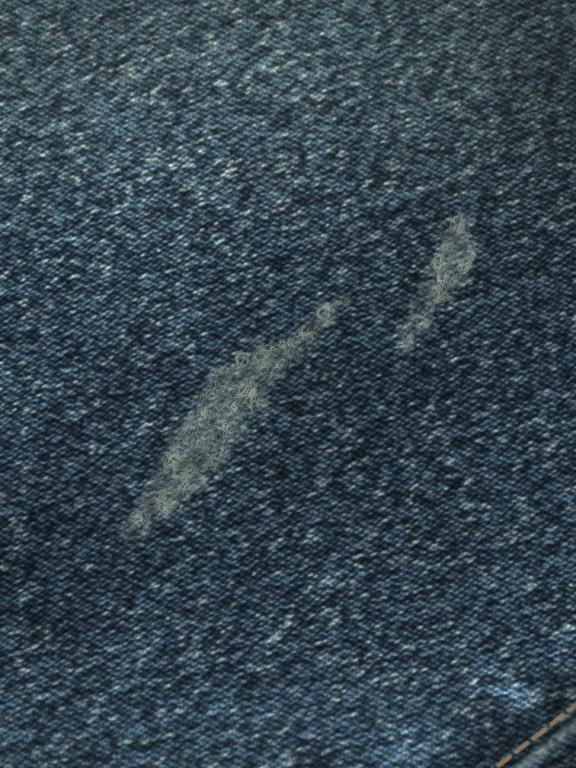
This texture is drawn by a Shadertoy shader. Its source:

```glsl
// Worn blue denim seen at a slant: a sheared lattice of thread bumps forms the twill,
// tapered capsules roughened by gradient noise form two frayed patches, and a
// stitched seam crosses the lower right corner. Units: canvas height = 1.
const vec3 GAP_COLOR = vec3(0.05, 0.075, 0.105);
const vec3 THREAD_COLOR = vec3(0.30, 0.405, 0.475);
const vec3 SLUB_COLOR = vec3(0.62, 0.71, 0.69);
const vec3 FUZZ_COLOR = vec3(0.40, 0.46, 0.44);
const vec3 FIBRE_COLOR = vec3(0.66, 0.70, 0.63);
const vec3 STITCH_COLOR = vec3(0.58, 0.48, 0.36);
const mat2 LATTICE = mat2(0.0062, -0.0030, 0.0066, 0.0058); // steps along and across ribs
const vec2 THREAD_SIZE = vec2(0.0035, 0.0017);
const float THREAD_ANGLE = 0.36;
const float SLUB_SHARE = 0.16;
const float RIB_DEPTH = 0.22;
const vec2 SEAM_START = vec2(0.645, 0.0);
const vec2 SEAM_DIR = vec2(0.788, 0.615);
const float STITCH_PITCH = 0.029;
// Spine of the frayed patches: x, y, half width; no link follows PATCH_BREAK
const int PATCH_BREAK = 7;
const vec3 SPINE[13] = vec3[13](
    vec3(0.167, 0.308, 0.006), vec3(0.215, 0.355, 0.023), vec3(0.262, 0.420, 0.036),
    vec3(0.308, 0.490, 0.038), vec3(0.350, 0.532, 0.022), vec3(0.391, 0.553, 0.012),
    vec3(0.423, 0.590, 0.012), vec3(0.449, 0.609, 0.005), vec3(0.523, 0.551, 0.006),
    vec3(0.553, 0.596, 0.012), vec3(0.582, 0.642, 0.023), vec3(0.595, 0.680, 0.025),
    vec3(0.599, 0.716, 0.008));

vec2 hash2(vec2 p) {
    vec3 q = fract(p.xyx * vec3(0.1031, 0.1030, 0.0973));
    q += dot(q, q.yzx + 33.33);
    return fract((q.xx + q.yz) * q.zy);
}
float slope(vec2 cell, vec2 d) { return dot(hash2(cell) * 2.0 - 1.0, d); }
float noise(vec2 p) { // gradient noise
    vec2 i = floor(p), f = p - i, e = vec2(1.0, 0.0);
    vec2 w = f * f * f * (f * (f * 6.0 - 15.0) + 10.0);
    return mix(mix(slope(i, f), slope(i + e, f - e), w.x),
               mix(slope(i + e.yx, f - e.yx), slope(i + 1.0, f - 1.0), w.x), w.y);
}
vec2 noise2(vec2 p) { return vec2(noise(p), noise(p + 19.0)); }
mat2 rotation(float a) { return mat2(cos(a), -sin(a), sin(a), cos(a)); }
float glow(vec2 p, float x, float y, float w, float h, float angle) {
    vec2 d = rotation(angle) * (p - vec2(x, y)) / vec2(w, h);
    return exp(-dot(d, d));
}
// x: thread cover, y: pale slub cover
vec2 twill(vec2 p, float blur) {
    vec2 q = inverse(LATTICE) * p, home = floor(q), cover = vec2(0.0);
    mat2 turn = rotation(THREAD_ANGLE);
    for (int k = 0; k < 9; k++) {
        vec2 cell = home + vec2(k % 3 - 1, k / 3 - 1);
        vec2 kind = hash2(cell + 313.0);
        vec2 d = turn * (p - LATTICE * (cell + 0.3 + 0.4 * hash2(cell + 71.0)));
        d /= THREAD_SIZE * (1.0 + 0.2 * blur) * vec2(0.8 + 0.4 * kind.y, 1.0);
        float slub = smoothstep(1.0 - SLUB_SHARE, 1.0, kind.x);
        cover += exp(-0.5 * dot(d, d)) * vec2(0.25 + 0.85 * kind.y, slub);
    }
    cover.x *= 1.0 - RIB_DEPTH * cos(6.2832 * q.y);
    return min(cover, 1.1);
}
float patchDistance(vec2 p) {
    float nearest = 1.0;
    for (int i = 0; i < 12; i++) {
        if (i == PATCH_BREAK) continue;
        vec3 a = SPINE[i], ab = SPINE[i + 1] - a;
        float h = clamp(dot(p - a.xy, ab.xy) / dot(ab.xy, ab.xy), 0.0, 1.0);
        nearest = min(nearest, length(p - a.xy - ab.xy * h) - a.z - ab.z * h);
    }
    return nearest;
}
float fibres(vec2 p) {
    float strands = 0.0;
    p += 0.006 * noise2(p * 90.0);
    for (float k = 0.0; k < 3.0; k++) {
        vec2 q = rotation(0.35 + 0.6 * k) * p * vec2(75.0, 170.0) + 37.0 * k;
        strands = max(strands, smoothstep(0.15, 0.0, abs(noise(q))) * (0.5 + noise(q * 0.4)));
    }
    return strands;
}
// Upper arc of a loose thread
float curl(vec2 d, float radius) {
    return smoothstep(0.004, 0.0, abs(length(d) - radius)) * smoothstep(-0.004, 0.006, d.y - d.x);
}
float broadLight(vec2 p) {
    float light = 0.96 + 0.23 * glow(p, 0.12, 0.72, 0.26, 0.15, 0.3)
        + 0.15 * glow(p, 0.30, 0.90, 0.30, 0.14, 0.0) + 0.10 * glow(p, 0.35, 0.08, 0.30, 0.12, 0.0)
        - 0.12 * glow(p, 0.48, 0.46, 0.22, 0.13, 0.5) - 0.13 * glow(p, 0.04, 0.27, 0.16, 0.12, 0.0)
        - 0.20 * glow(p, 0.76, 0.93, 0.17, 0.25, 0.0);
    // Faded creases and the shadow beside the seam
    light += 0.65 * glow(p, 0.665, 0.098, 0.04, 0.018, -0.6) + 0.4 * glow(p, 0.53, 0.025, 0.045, 0.025, 0.6)
        + 0.35 * glow(p, 0.735, 0.155, 0.03, 0.02, 0.5) - 0.38 * glow(p, 0.685, 0.055, 0.11, 0.022, 0.66);
    return light + 0.12 * noise(rotation(0.4) * p * vec2(7.0, 15.0));
}
void mainImage(out vec4 fragColor, in vec2 fragCoord) {
    vec2 p = fragCoord / iResolution.y;
    float blur = smoothstep(0.6, 1.0, p.y) + 0.6 * smoothstep(0.2, 0.0, p.y);
    // Cloth, with threads shrinking into the distance
    vec2 cloth = vec2((p.x - 0.375) * (1.0 + 0.25 * p.y), p.y * (1.0 + 0.12 * p.y));
    vec2 cover = twill(cloth + 0.002 * noise2(p * 25.0), blur);
    vec3 color = mix(GAP_COLOR, THREAD_COLOR, mix(cover.x, 0.5, 0.2 * blur));
    color = mix(color, SLUB_COLOR, cover.y * (0.85 - 0.2 * blur)) * (1.0 + 0.5 * noise(p * 240.0));
    color *= broadLight(p) * mix(vec3(1.0), vec3(1.1, 1.03, 0.95), smoothstep(0.5, 1.0, p.y));
    // Frayed patches
    float edge = patchDistance(p + 0.016 * noise2(p * 48.0)) + 0.012 * noise(p * 120.0);
    float clumps = clamp(0.5 + 1.5 * noise(p * 48.0 + 4.0), 0.0, 1.0);
    float veil = smoothstep(0.008, -0.012, edge) * (0.2 + 0.35 * clumps);
    color = mix(color, FUZZ_COLOR, veil);
    color = mix(color, FIBRE_COLOR, fibres(p) * (0.3 + 0.7 * clumps) * smoothstep(0.01, -0.008, edge));
    vec2 bent = p + 0.008 * noise2(p * 80.0);
    float loops = max(curl(bent - vec2(0.426, 0.59), 0.011), curl(bent - vec2(0.318, 0.531), 0.01));
    color = mix(color, FIBRE_COLOR, 0.6 * loops);
    // Seam: shadow groove, pale fold and a row of stitches
    vec2 seam = mat2(SEAM_DIR.x, SEAM_DIR.y, SEAM_DIR.y, -SEAM_DIR.x) * (p - SEAM_START);
    color *= 1.0 - 0.45 * exp(-pow(abs(seam.y - 0.009) / 0.006, 2.0));
    float fold = exp(-pow(abs(seam.y - 0.02) / 0.007, 2.0));
    color = mix(color, SLUB_COLOR * (0.7 + 0.6 * noise(p * 110.0)), 0.7 * fold);
    color *= 1.0 - 0.4 * smoothstep(0.028, 0.04, seam.y);
    vec2 stitch = vec2((fract(seam.x / STITCH_PITCH) - 0.5) * STITCH_PITCH, seam.y);
    stitch.x -= clamp(stitch.x, -0.009, 0.009);
    color = mix(color, STITCH_COLOR, 0.85 * smoothstep(0.0045, 0.0015, length(stitch)));
    fragColor = vec4(color, 1.0);
}
```
